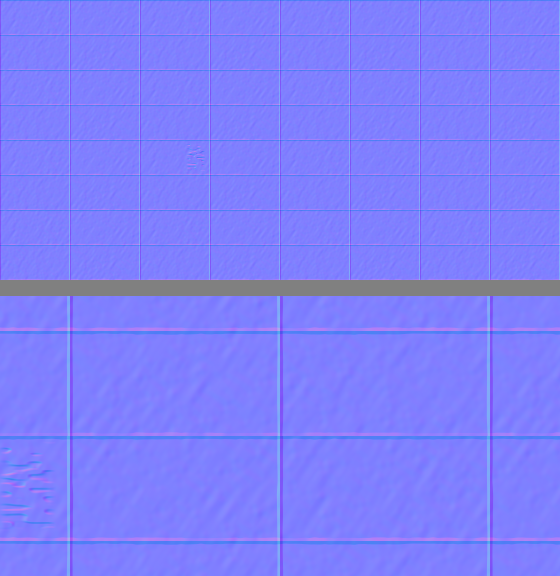
Top: the whole. Bottom: its middle third, enlarged.
This texture map is drawn by a Shadertoy shader. Its source:

```glsl
#define TILES 8.0          // tiles across and down
#define VARIANTS 2.0       // tiles before the wear repeats
#define SEAM_ROW 0.0036    // bevel width along horizontal seams
#define SEAM_COL 0.0033    // bevel width along vertical seams
#define ROW_SLOPE 0.40
#define COL_SLOPE 0.36
#define GRAIN_SCALE 105.0
#define GRAIN_SLOPE 0.42
#define SCUFF_SLOPE 0.55
#define STEP 0.002         // distance for height differences

float hash(vec2 p) {
    return fract(sin(dot(p, vec2(127.1, 311.7))) * 43758.5453);
}

float noise(vec2 p) {
    vec2 i = floor(p), f = fract(p);
    f = f * f * (3.0 - 2.0 * f);
    return mix(mix(hash(i), hash(i + vec2(1, 0)), f.x),
               mix(hash(i + vec2(0, 1)), hash(i + vec2(1, 1)), f.x), f.y);
}

// Slanted plaster-like grain
float grainHeight(vec2 p) {
    vec2 q = mat2(0.82, 0.57, -0.57, 0.82) * p * GRAIN_SCALE;
    return 0.7 * noise(q * vec2(1.0, 0.45)) + 0.3 * noise(q * 1.3 + 17.0);
}

// Short horizontal scratches
float scuffHeight(vec2 p) {
    return smoothstep(0.45, 0.75, noise(p * vec2(55.0, 190.0) + 5.0));
}

vec2 grainGradient(vec2 p) {
    float h = grainHeight(p);
    return vec2(grainHeight(p + vec2(STEP, 0)) - h, grainHeight(p + vec2(0, STEP)) - h);
}

vec2 scuffGradient(vec2 p) {
    float h = scuffHeight(p);
    return vec2(scuffHeight(p + vec2(STEP, 0)) - h, scuffHeight(p + vec2(0, STEP)) - h);
}

// Share of a pixel that lies within a bevel of this width
float bevel(float dist, float width, float pixel) {
    float lo = max(dist - 0.5 * pixel, 0.0);
    float hi = min(dist + 0.5 * pixel, width);
    return clamp((hi - lo) / pixel, 0.0, 1.0);
}

void mainImage(out vec4 fragColor, in vec2 fragCoord) {
    vec2 canvas = vec2(2.0, 1.0);
    vec2 p = fragCoord / iResolution.xy * canvas;
    vec2 pixel = canvas / iResolution.xy;
    vec2 tileSize = canvas / TILES;

    // Position in the tile and in the repeating block of tiles
    vec2 local = mod(p, tileSize);
    vec2 opposite = tileSize - local;
    vec2 block = mod(p, tileSize * VARIANTS);
    vec2 cell = mod(floor(p / tileSize), VARIANTS);

    // Fine grain
    vec2 outward = -GRAIN_SLOPE * grainGradient(block + 3.0);

    // Scuffed patch on a single tile
    vec2 fromPatch = abs(p - vec2(0.699, 0.441)) - vec2(0.033, 0.052);
    float patchMask = 1.0 - smoothstep(-0.012, 0.003, max(fromPatch.x, fromPatch.y));
    outward -= SCUFF_SLOPE * patchMask * scuffGradient(p);

    // Worn bevels: edges waver and fade along their length
    float wearX = noise(vec2(block.x * 45.0, cell.y * 9.0 + 2.0));
    float wearY = noise(vec2(block.y * 45.0, cell.x * 9.0 + 31.0));
    float chip = noise(vec2(block.x * 170.0, cell.y * 7.0 + 50.0));
    float rowWidth = SEAM_ROW * (0.8 + 0.25 * wearX + 0.2 * chip);
    float colWidth = SEAM_COL * (0.85 + 0.3 * wearY);
    float lowerFade = mix(0.45, 1.0, smoothstep(0.3, 0.7, wearX)) * mix(0.75, 1.0, cell.y);

    outward.y += ROW_SLOPE * bevel(opposite.y, rowWidth, pixel.y);
    outward.y -= ROW_SLOPE * lowerFade * bevel(local.y, rowWidth, pixel.y);
    outward.x += COL_SLOPE * bevel(opposite.x, colWidth, pixel.x);
    outward.x -= COL_SLOPE * bevel(local.x, colWidth, pixel.x);

    // Tangent space is turned a quarter: rows drive red, columns drive green
    vec3 normal = normalize(vec3(-outward.y, outward.x, 1.0));
    fragColor = vec4(normal * 0.5 + 0.5, 1.0);
}
```
